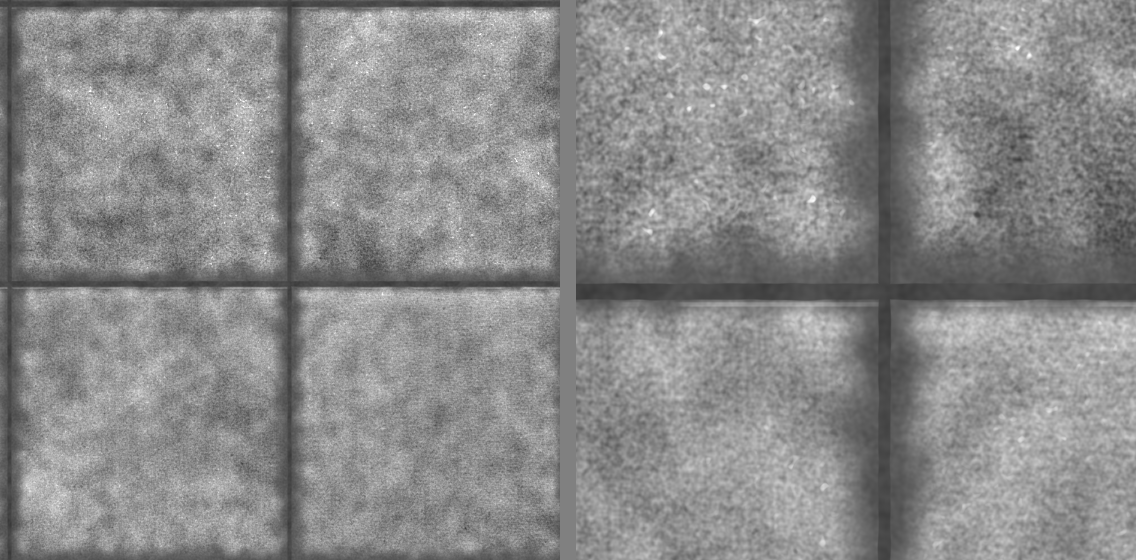
Left: the whole. Right: its middle third, enlarged.
Reproduce this texture procedurally as a WebGL 1 fragment shader.

```glsl
precision highp float;

uniform vec2 u_resolution;

#define TILES 2.0
#define ORIGIN vec2(0.017, 0.493)
#define JOINT 0.0036
#define BEVEL 0.040
#define JOINT_GRAY 0.27
#define BEVEL_GRAY 0.345
#define FACE_GRAY 0.585
#define BLOTCH 0.36
#define MOTTLE 0.34
#define GRAIN 0.23
#define SPECKLE 0.30
#define WASH 0.17

vec2 gradient(vec2 cell) {
  vec2 k = vec2(dot(cell, vec2(127.1, 311.7)), dot(cell, vec2(269.5, 183.3)));
  return 2.0 * fract(sin(k) * 43758.55) - 1.0;
}

float noise(vec2 p) {
  vec2 i = floor(p), f = fract(p);
  vec2 u = f * f * f * (f * (f * 6.0 - 15.0) + 10.0);
  vec2 e = vec2(1.0, 0.0);
  float low = mix(dot(gradient(i), f), dot(gradient(i + e), f - e), u.x);
  float high = mix(dot(gradient(i + e.yx), f - e.yx), dot(gradient(i + 1.0), f - 1.0), u.x);
  return mix(low, high, u.y);
}

float fbm(vec2 p) {
  float sum = 0.0, amplitude = 0.55;
  for (int i = 0; i < 5; i++) {
    sum += amplitude * noise(p);
    p = mat2(1.6, 1.2, -1.2, 1.6) * p + 3.7;
    amplitude *= 0.52;
  }
  return sum;
}

// Weathered stone: f is the place within the tile, id its column and row
float stoneFace(vec2 f, vec2 id, float mottle) {
  vec2 s = f + id * vec2(7.31, 11.93);
  float rough = mix(1.0, 0.5, id.y);
  vec2 warp = vec2(fbm(s * 3.0 + 5.2), fbm(s * 3.0 + 17.8));
  float blotch = fbm(s * 2.6 + warp * 1.2);
  float grain = noise(s * 105.0) + 0.8 * noise(s * 187.0 + 9.1);
  float gray = FACE_GRAY + BLOTCH * blotch
    + MOTTLE * mottle * mix(0.7, 1.0, rough) + GRAIN * grain * mix(0.5, 1.0, rough);

  // Pale wash running down from the top edge
  float reach = 0.13 + 0.75 * max(noise(vec2(s.x * 5.0, id.y * 3.7 + 0.4)), 0.0);
  float wash = 1.0 - smoothstep(0.0, reach, 1.0 - f.y + 0.12 * mottle);
  gray += WASH * wash * (0.8 + mottle);

  // Dark stains with ragged edges
  float stain = smoothstep(0.08, 0.42, fbm(s * 3.7 + 31.0) + 0.35 * mottle);
  gray -= 0.15 * stain * (1.0 - 0.5 * wash);

  // Bright chips gathered in patches, and small dark pits
  float patches = smoothstep(-0.18, 0.25, blotch + 0.5 * mottle);
  float chips = smoothstep(0.22, 0.52, noise(s * 88.0 + 43.0));
  float pits = smoothstep(0.34, 0.58, noise(s * 61.0 + 71.0));
  return gray + SPECKLE * chips * patches * rough - 0.12 * pits;
}

void main() {
  vec2 uv = gl_FragCoord.xy / u_resolution;
  float pixel = 1.0 / min(u_resolution.x, u_resolution.y);
  vec2 grid = (uv - ORIGIN) * TILES;
  vec2 f = fract(grid);
  vec2 id = mod(floor(grid), 2.0);
  vec2 s = f + id * vec2(7.31, 11.93);
  float mottle = fbm(s * 13.0 + 2.6);
  float gray = stoneFace(f, id, mottle);

  // Soft rounded bevel, steeper along the top
  vec2 near = min(f, 1.0 - f) / TILES;
  float top = (1.0 - f.y) / TILES;
  vec2 inset = vec2(near.x, min(f.y / TILES, top * 1.9));
  float bevel = BEVEL - length(max(BEVEL - inset, 0.0));
  float wear = fbm(s * 6.0 + 53.0);
  float face = smoothstep(0.003, BEVEL, bevel + 0.018 * mottle + 0.016 * wear);
  float rim = BEVEL_GRAY + 0.10 * mottle + 0.06 * noise(s * 120.0);
  gray = mix(rim, gray, face);

  // Worn light line on the upper edge
  float lip = 1.0 - smoothstep(0.0006, 0.0006 + max(pixel, 0.0015), abs(top - 0.0075));
  gray += 0.13 * lip * smoothstep(-0.25, 0.25, noise(s * 18.0));

  // Dark joints with uneven edges
  float ragged = 0.0012 * noise(uv * 60.0);
  vec2 halfWidth = vec2(JOINT, JOINT * 1.35) + ragged;
  vec2 gap = 1.0 - smoothstep(halfWidth - pixel, halfWidth + pixel, near);
  float joint = JOINT_GRAY + 0.10 * noise(uv * vec2(37.0, 41.0)) + 0.05 * noise(uv * 190.0);
  gray = mix(gray, joint, max(gap.x, gap.y) * 0.9);

  gl_FragColor = vec4(vec3(clamp(gray, 0.0, 1.0)), 1.0);
}
```
